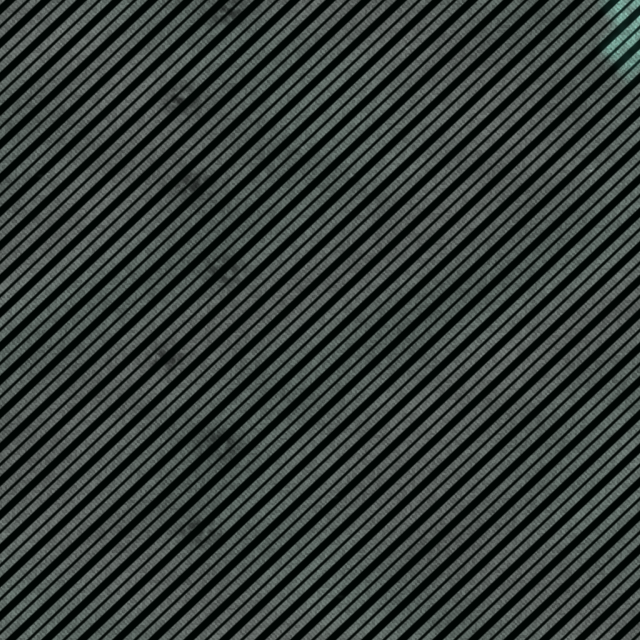
Reproduce this texture procedurally as a WebGL 2 fragment shader.

```glsl
#version 300 es
precision highp float;
// Worn dark fabric with paired grey-green diagonal stripes, fine ribbing and faint smudges.
uniform vec2 u_resolution;
out vec4 outColor;

float hash(vec2 cell) {
  vec3 q = fract(cell.xyx * vec3(0.1031, 0.103, 0.0973));
  q += dot(q, q.yzx + 33.33);
  return fract((q.x + q.y) * q.z);
}

// Distance to the nearest scattered cell point
float cellular(vec2 p) {
  vec2 base = floor(p);
  float nearest = 2.0;
  for (int y = -1; y <= 1; y++) {
    for (int x = -1; x <= 1; x++) {
      vec2 cell = base + vec2(x, y);
      vec2 point = cell + vec2(hash(cell), hash(cell + 57.0));
      nearest = min(nearest, distance(p, point));
    }
  }
  return nearest;
}

// Slow drift of brightness over the cloth
float drift(vec2 p) {
  return sin(9.0 * p.x + 2.0 * sin(7.0 * p.y)) * sin(8.0 * p.y - 5.0 * p.x + 1.0)
       + 0.6 * sin(23.0 * p.x + 3.0 * sin(17.0 * p.y));
}

// Soft dark stains gathered in a loose column left of the centre
float smudges(vec2 p) {
  float stain = 0.0;
  for (int i = 0; i < 7; i++) {
    float n = float(i);
    vec2 centre = vec2(0.31 + 0.05 * sin(n * 2.4), 0.17 + 0.135 * n);
    vec2 d = (p - centre) * vec2(1.0, 1.4);
    stain += exp(-dot(d, d) * 1100.0);
  }
  return stain * smoothstep(0.8, 0.2, cellular(p * 75.0));
}

void main() {
  vec2 p = gl_FragCoord.xy / u_resolution;
  float pixel = 26.0 / min(u_resolution.x, u_resolution.y);

  // 18 stripe pairs across and 19 down: a wide gap, then a thin one
  float along = dot(p, vec2(19.0, 18.0));
  float across = dot(p, vec2(-18.0, 19.0)) - 0.7;
  float offset = abs(fract(across + 0.5) - 0.5);
  float soft = max(0.045, 0.8 * pixel);
  float wideGap = smoothstep(0.15 - soft, 0.15 + soft, offset);
  float thinGap = smoothstep(0.055 - soft, 0.055 + soft, 0.5 - offset);
  float stripe = wideGap * mix(0.06, 1.0, thinGap);

  // Fine cross ribs and thread grain
  float ribFade = 1.0 - smoothstep(0.12, 0.3, pixel);
  float ribs = sin(along * 45.0 + floor(across * 2.0) * 1.7) * ribFade;
  float grain = hash(floor(p * 256.0)) - 0.5;
  float shade = 1.0 + 0.07 * ribs + 0.24 * grain + 0.06 * drift(p);
  shade += 0.10 * (0.45 - cellular(p * 42.0));
  shade *= 1.0 - 0.5 * min(smudges(p), 1.0);

  vec3 gapColor = vec3(0.0, 0.02, 0.01);
  vec3 threadColor = vec3(0.36, 0.392, 0.377);
  threadColor += vec3(-0.005, 0.005, 0.001) * sin(11.0 * p.x + 4.0 * sin(6.0 * p.y));

  // Mottled pale teal discolouration in the upper right corner
  float fade = smoothstep(0.935, 0.965, p.x + 0.01 * sin(p.y * 90.0))
             * smoothstep(0.865, 0.91, p.y + 0.01 * sin(p.x * 110.0));
  fade *= 1.0 - 0.5 * cellular(p * 60.0);
  threadColor = mix(threadColor, vec3(0.47, 0.65, 0.6), fade);
  gapColor = mix(gapColor, vec3(0.05, 0.14, 0.12), fade);
  vec3 color = mix(gapColor, threadColor * shade, stripe);

  // Sparse pale lint
  vec2 lintCell = floor(p * 24.0);
  vec2 lintAt = vec2(hash(lintCell + 9.0), hash(lintCell + 31.0)) * 0.6 + 0.2;
  vec2 d = (fract(p * 24.0) - lintAt) * vec2(1.0, 1.8);
  float lint = exp(-dot(d, d) * 90.0) * step(0.975, hash(lintCell));
  color += vec3(0.17, 0.18, 0.18) * lint * (0.3 + 0.7 * stripe);

  outColor = vec4(clamp(color, 0.0, 1.0), 1.0);
}
```
